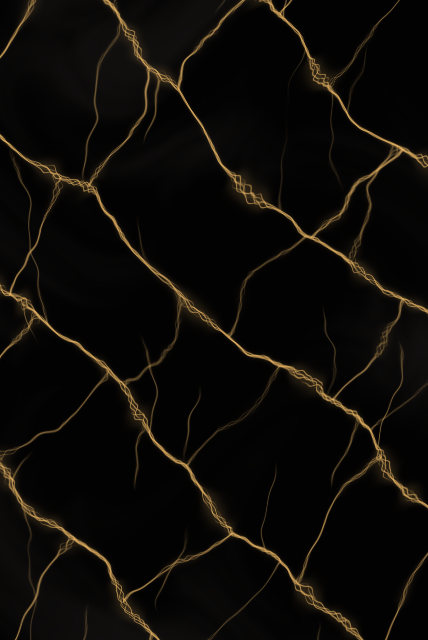
A WebGL 1 fragment shader for this texture:

```glsl
precision highp float;
// Black marble crossed by a net of frayed golden veins with faint smoke.

#define SPACING 0.205      // distance between the main veins
#define FIRST_VEIN 0.19    // offset of the lowest main vein
#define GAP 0.2            // distance between the cross veins
#define FIBRE 0.0011       // half thickness of one fibre
#define MAIN_WIDTH 0.0046  // spread of the fibres in a main vein
#define CROSS_WIDTH 0.0024
#define HAIR_WIDTH 0.0012
#define WARP 0.024         // size of the widest bends
#define GOLD vec3(0.97, 0.755, 0.415)
#define BLACK vec3(0.010, 0.008, 0.008)
#define SMOKE vec3(0.055, 0.051, 0.048)

uniform vec2 u_resolution;

float hash(vec2 p) {
  return fract(sin(dot(p, vec2(127.1, 311.7))) * 43758.545);
}

// Layered sines along one axis
float wander(float t, float seed) {
  return 0.8 * sin(t + seed * 5.3)
       + 0.55 * sin(t * 2.27 + seed * 9.1 + sin(t * 0.71))
       + 0.22 * sin(t * 5.13 + seed * 3.7);
}

// Bends the plane with ever finer sines
vec2 bend(vec2 p) {
  float amp = WARP;
  float freq = 9.0;
  for (int i = 0; i < 4; i++) {
    float k = float(i);
    p += amp * sin(freq * p.yx + vec2(1.7, 2.9) * k + vec2(0.6, 4.1)
                   + sin(freq * 0.63 * p + k));
    amp *= 0.42;
    freq *= 2.3;
  }
  return p;
}

// A bundle of fibres at signed distance d, running along t
float bundle(float d, float t, float seed, float width) {
  if (abs(d) > 0.035) return 0.0;
  float knot = smoothstep(-0.4, 1.4, wander(t * 27.0, seed));
  float spread = width * (0.35 + 1.1 * knot);
  float thick = max(FIBRE, 0.55 / u_resolution.y);
  float glow = 0.0;
  for (int i = 0; i < 6; i++) {
    float s = seed + float(i) * 7.31;
    float x = (d - spread * wander(t * 72.0, s)) / thick;
    glow += exp(-x * x) * (0.36 + 0.3 * sin(t * 105.0 + s * 3.0));
  }
  float halo = d / (spread * 2.4 + thick);
  return glow + (0.07 + 0.08 * knot) * exp(-halo * halo);
}

// Veins that join one main vein (t = 0) to the next (t = 1)
float crossVeins(float u, float t, float band, float lean, float seed, float width) {
  float sum = 0.0;
  float joint = pow(abs(2.0 * t - 1.0), 6.0);
  for (int i = -2; i <= 2; i++) {
    float cell = floor(u / GAP) + float(i);
    vec2 id = vec2(cell, band) + seed;
    float start = (cell + 0.7 * hash(id)) * GAP;
    float run = lean + 0.5 * GAP * (hash(id + 3.3) - 0.5);
    float bow = 0.05 * (hash(id + 5.7) - 0.5) * sin(3.1416 * t);
    float slope = run / SPACING;
    float d = (u - start - run * t - bow) / sqrt(1.0 + slope * slope);
    float strength = mix(0.2, 0.85, hash(id + 8.1)) + 0.3 * joint;
    sum += strength * bundle(d, t * SPACING * sqrt(1.0 + slope * slope),
                             hash(id + 1.9) * 20.0, width * (1.0 + 1.3 * joint));
  }
  return sum;
}

// Soft cloud made of folded sines, 0 to 1
float cloud(vec2 p) {
  float sum = 0.0;
  float amp = 0.5;
  p *= 7.0;
  for (int i = 0; i < 5; i++) {
    p += 0.7 * sin(p.yx * 1.3 + float(i) * 1.9);
    sum += amp * (0.5 + 0.5 * sin(p.x) * sin(p.y + 1.1));
    p = mat2(1.3, 1.1, -1.1, 1.3) * p;
    amp *= 0.52;
  }
  return clamp(sum, 0.0, 1.0);
}

void main() {
  vec2 p = gl_FragCoord.xy / u_resolution.y;
  vec2 q = bend(p);

  // Axes along and across the main veins
  float u = dot(q, vec2(0.74, -0.67));
  float v = (dot(q, vec2(0.67, 0.74)) - FIRST_VEIN) / SPACING;
  float nearest = floor(v + 0.5);
  float band = floor(v);
  float t = v - band;

  float gold = bundle((v - nearest) * SPACING, u, nearest * 3.7 + 2.0, MAIN_WIDTH);
  gold += 0.7 * crossVeins(u, t, band, -0.03, 11.0, CROSS_WIDTH);

  // Hair veins fade out in places
  float fade = smoothstep(0.3, 0.75, 0.5 + 0.5 * sin(q.x * 17.0 + 2.0 * sin(q.y * 13.0)));
  gold += 0.28 * fade * crossVeins(u, t, band, -0.19, 37.0, HAIR_WIDTH);

  float smoke = smoothstep(0.48, 0.85, cloud(p));
  vec3 color = BLACK + SMOKE * smoke;
  color = mix(color, GOLD, 1.0 - exp(-1.25 * gold));
  gl_FragColor = vec4(color, 1.0);
}
```
